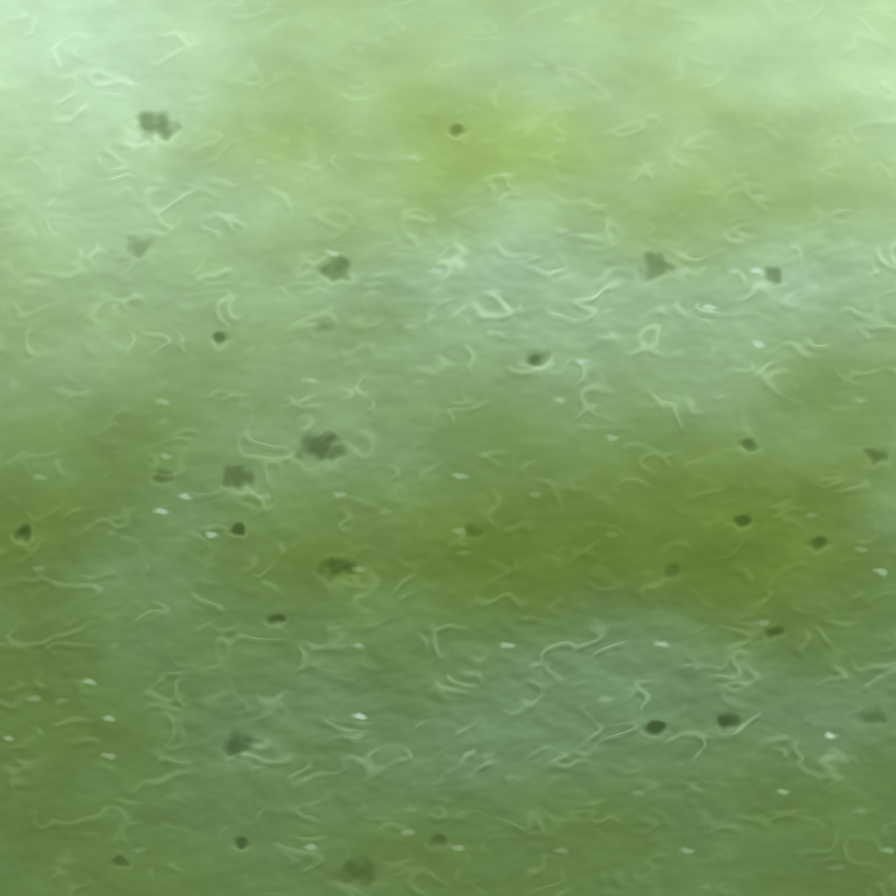
This texture is drawn by a three.js fragment shader. Its source:

```glsl
// Damp green skin seen close up: mossy and misty patches, fine wrinkles, pits and wet glints.
varying vec2 vUv;

vec2 hash2(vec2 p) {
  vec3 q = fract(p.xyx * vec3(0.1031, 0.1030, 0.0973));
  q += dot(q, q.yzx + 33.33);
  return fract((q.xx + q.yz) * q.zy);
}

// Gradient noise, roughly -0.7 to 0.7
float corner(vec2 cell, vec2 offset, vec2 f) {
  float angle = 6.2832 * hash2(cell + offset + 57.0).x;
  return dot(vec2(cos(angle), sin(angle)), f - offset);
}

float noise(vec2 p) {
  vec2 i = floor(p), f = fract(p);
  vec2 u = f * f * f * (f * (f * 6.0 - 15.0) + 10.0);
  return mix(mix(corner(i, vec2(0, 0), f), corner(i, vec2(1, 0), f), u.x),
             mix(corner(i, vec2(0, 1), f), corner(i, vec2(1, 1), f), u.x), u.y);
}

float fbm(vec2 p) {
  float sum = 0.0, amp = 0.6;
  for (int k = 0; k < 4; k++) {
    sum += amp * noise(p);
    p = mat2(1.6, 1.2, -1.2, 1.6) * p + 7.3;
    amp *= 0.5;
  }
  return sum;
}

float blob(vec2 p, vec2 centre, vec2 size) {
  vec2 d = (p - centre) / size;
  return exp(-dot(d, d));
}

// Short curled crests, wider than tall
float crests(vec2 p) {
  vec2 q = p * vec2(29.0, 46.0);
  q += 0.7 * vec2(noise(q * 0.7 + 3.0), noise(q * 0.7 + 19.0));
  float line = 1.0 - smoothstep(0.0, 0.22, abs(noise(q)));
  return line * smoothstep(-0.05, 0.4, noise(q * 0.65 + 41.0));
}

float relief(vec2 p) {
  vec2 q = p * vec2(32.0, 54.0);
  return 0.6 * noise(q + 11.0) + 0.3 * noise(q * 2.1 + 23.0) + 0.5 * crests(p);
}

// x: dark hollow, y: pale lower rim
vec2 pits(vec2 p) {
  vec2 g = p * 9.0, result = vec2(0.0);
  for (int y = -1; y <= 1; y++)
  for (int x = -1; x <= 1; x++) {
    vec2 cell = floor(g) + vec2(x, y);
    vec2 rnd = hash2(cell + 5.0);
    float radius = mix(0.07, 0.17, rnd.y * rnd.y);
    vec2 d = (g - cell - 0.2 - 0.6 * hash2(cell + 91.0)) * vec2(0.8, 1.1);
    float r = length(d) / radius + 0.7 * noise(g * 8.0);
    float present = step(rnd.x, 0.27) * mix(0.4, 1.0, hash2(cell + 31.0).x);
    float rim = exp(-8.0 * (r - 1.25) * (r - 1.25)) * smoothstep(0.0, radius, -d.y);
    result = max(result, present * vec2(1.0 - smoothstep(0.3, 1.25, r), rim));
  }
  return result;
}

// Sparse bright flecks
float glints(vec2 p) {
  vec2 g = p * vec2(36.0, 48.0);
  vec2 cell = floor(g), rnd = hash2(cell + 133.0);
  vec2 d = g - cell - 0.35 - 0.3 * hash2(cell + 71.0);
  d.y += 0.5 * (rnd.y - 0.5) * d.x;
  float r = length(d * vec2(0.8, 1.3)) + 0.15 * noise(g * 3.0);
  return step(rnd.x, 0.07) * rnd.y * (1.0 - smoothstep(0.05, 0.32, r));
}

void main() {
  vec2 p = vUv;
  vec2 w = p + 0.07 * vec2(fbm(p * 4.0), fbm(p * 4.0 + 30.0));
  float patches = fbm(p * vec2(4.0, 6.0) + 12.0);

  // Misty sheen and mossy stains
  float mist = blob(w, vec2(0.55, 0.68), vec2(0.24, 0.10)) + blob(w, vec2(0.90, 0.68), vec2(0.13, 0.06))
             + blob(w, vec2(0.50, 0.21), vec2(0.40, 0.09)) + blob(w, vec2(0.02, 0.95), vec2(0.24, 0.13))
             + 0.6 * blob(w, vec2(0.20, 0.42), vec2(0.10, 0.08)) + 0.5 * blob(w, vec2(0.95, 0.20), vec2(0.2, 0.1));
  mist = clamp(mist + 0.9 * patches + 0.1, 0.0, 1.2);
  float moss = blob(w, vec2(0.86, 0.41), vec2(0.17, 0.10)) + 0.8 * blob(w, vec2(0.48, 0.37), vec2(0.24, 0.09))
             + 0.7 * blob(w, vec2(0.55, 0.83), vec2(0.22, 0.07)) + 0.5 * blob(w, vec2(0.02, 0.28), vec2(0.12, 0.2));
  moss = clamp(moss - 0.6 * patches, 0.0, 1.0);

  // Light falls off from the top, strongest in its corners
  float light = smoothstep(0.2, 1.0, w.y + 0.12 * patches);
  light += 0.25 * smoothstep(0.55, 1.0, p.y) * pow(abs(2.0 * p.x - 1.0), 2.0);
  vec3 col = mix(vec3(0.39, 0.50, 0.285), vec3(0.67, 0.795, 0.585), light);
  col += mist * vec3(0.045, 0.05, 0.105);
  col *= 1.0 - moss * vec3(0.07, 0.06, 0.30);
  col *= 1.0 + 0.10 * fbm(p * vec2(11.0, 17.0) + 50.0);

  // Wrinkles lit from above, clearer in the middle and in the mist
  float focus = (0.45 + 0.6 * min(mist, 1.0)) * (1.0 - 0.55 * smoothstep(0.65, 1.0, p.y));
  float shade = relief(p) - relief(p + vec2(0.002, 0.006));
  col += focus * (0.075 * shade + 0.07 * crests(p) - 0.01) * vec3(0.95, 1.0, 1.0);

  // Pits and wet flecks
  vec2 pit = pits(p + 0.005 * noise(p * 40.0));
  col = mix(col, col * vec3(0.55, 0.58, 0.48), 0.8 * pit.x);
  col += 0.06 * pit.y;
  col = mix(col, vec3(0.82, 0.91, 0.84), 0.75 * focus * glints(p));

  gl_FragColor = vec4(clamp(col, 0.0, 1.0), 1.0);
}
```
